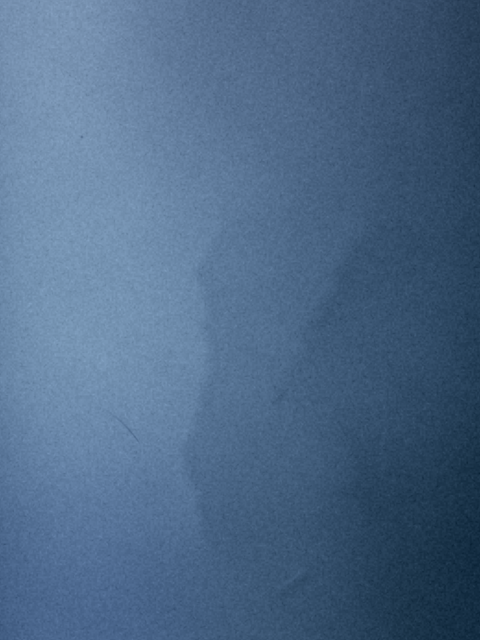
Reproduce this texture procedurally as a Shadertoy shader.

```glsl
#define SHADE vec3(0.11, 0.21, 0.295)
#define LIGHT vec3(0.47, 0.59, 0.71)
#define RIDGE_DEPTH 0.10
#define CREASE_DEPTH 0.12
#define FLECK_CELLS 110.0
#define FLECK_DEPTH 0.20
#define GRAIN_CELLS 260.0
#define GRAIN_DEPTH 0.13
#define WRINKLE 0.006

vec2 hash2(vec2 p) {
    vec3 q = fract(p.xyx * vec3(0.1031, 0.1030, 0.0973));
    q += dot(q, q.yzx + 33.33);
    return fract((q.xx + q.yz) * q.zy);
}

float bump(float x, float center, float width) {
    float d = (x - center) / width;
    return exp(-d * d);
}

// One inside the interval, with soft ends
float window(float x, float lo, float hi, float soft) {
    return smoothstep(lo - soft, lo + soft, x) * (1.0 - smoothstep(hi - soft, hi + soft, x));
}

float segment(vec2 p, vec2 a, vec2 b) {
    vec2 d = b - a;
    return length(p - a - d * clamp(dot(p - a, d) / dot(d, d), 0.0, 1.0));
}

// Short, randomly turned paper fibres: some dark, some light
float flecks(vec2 p) {
    vec2 cell = floor(p), f = fract(p);
    float sum = 0.0;
    for (int j = -1; j <= 1; j++) {
        for (int i = -1; i <= 1; i++) {
            vec2 o = vec2(i, j);
            vec2 h = hash2(cell + o), k = hash2(cell + o + 71.7);
            vec2 d = f - o - h;
            float a = 6.2832 * k.x;
            d = mat2(cos(a), -sin(a), sin(a), cos(a)) * d;
            sum += (k.y - 0.53) * exp(-dot(d * d, vec2(8.0, 30.0)));
        }
    }
    return sum;
}

float grain(vec2 p) {
    vec2 c = floor(p), f = smoothstep(0.0, 1.0, fract(p));
    float low = mix(hash2(c).x, hash2(c + vec2(1, 0)).x, f.x);
    float high = mix(hash2(c + vec2(0, 1)).x, hash2(c + 1.0).x, f.x);
    return mix(low, high, f.y) - 0.5;
}

// Broad light falling from the left
float lighting(vec2 uv) {
    float t = mix(1.01, 0.17, smoothstep(0.10, 1.06, uv.x));
    t -= 0.24 * exp(-uv.x / 0.07) * (1.0 - 0.6 * uv.y);
    t -= 0.18 * bump(uv.x, 0.40, 0.20) * smoothstep(0.6, 1.0, uv.y);
    t -= 0.08 * smoothstep(0.88, 1.02, uv.x);
    t *= mix(0.52, 1.0, smoothstep(0.0, 0.5, uv.y));
    return t - 0.15 * smoothstep(0.6, 0.92, uv.x) * (1.0 - smoothstep(0.1, 0.5, uv.y));
}

// Folds, each bright on its left and dark on its right
float folds(vec2 uv) {
    float y = uv.y;
    float wobble = WRINKLE * (sin(y * 61.0) + 0.6 * sin(y * 137.0 + 1.3));

    // Central ridge
    float ridgeX = 0.428 + 0.05 * smoothstep(0.57, 0.72, y)
        - 0.022 * bump(y, 0.565, 0.03) - 0.045 * bump(y, 0.285, 0.08) + wobble;
    float d = uv.x - ridgeX;
    float side = smoothstep(-0.014, 0.018, d);
    float t = window(y, 0.16, 0.64, 0.08)
        * RIDGE_DEPTH * (0.4 * (1.0 - side) * exp(d / 0.06) - side * exp(-max(d, 0.0) / 0.14));

    // Diagonal crease
    d = uv.x - 0.56 - 0.68 * (y - 0.36) - 1.5 * wobble;
    side = smoothstep(-0.03, 0.03, d);
    t += window(y, 0.42, 0.64, 0.09)
        * CREASE_DEPTH * (0.3 * (1.0 - side) * exp(d / 0.08) - side * exp(-max(d, 0.0) / 0.07));

    // Lower hollow and the faint vertical rim beside it
    d = uv.x - 0.71 - 0.4 * (0.32 - y) + 2.0 * wobble;
    side = smoothstep(-0.03, 0.03, d);
    t -= 0.07 * side * exp(-max(d, 0.0) / 0.06) * window(y, 0.18, 0.33, 0.06);
    t += 0.03 * bump(uv.x, 0.798 + wobble * 0.5, 0.006) * window(y, 0.25, 0.42, 0.04);
    return t;
}

// Scratch, pits and a small raised nick
float marks(vec2 uv) {
    vec2 p = uv * vec2(0.75, 1.0);
    float arc = 0.362 - 0.30 * (uv.x - 0.21) - 4.6 * pow(uv.x - 0.21, 2.0);
    float t = -0.22 * bump(uv.y, arc, 0.0025)
        * smoothstep(0.20, 0.28, uv.x) * (1.0 - smoothstep(0.286, 0.294, uv.x));
    t -= 0.40 * bump(length(p - vec2(0.128, 0.786)), 0.0, 0.0022);
    t -= 0.08 * bump(segment(p, vec2(0.430, 0.371), vec2(0.442, 0.384)), 0.0, 0.006);
    vec2 a = vec2(0.437, 0.081), b = vec2(0.474, 0.107);
    t += 0.08 * bump(segment(p, a, b), 0.0, 0.004);
    return t - 0.06 * bump(segment(p, a - vec2(-0.005, 0.009), b - vec2(-0.005, 0.009)), 0.0, 0.009);
}

void mainImage(out vec4 fragColor, in vec2 fragCoord) {
    vec2 uv = fragCoord / iResolution.xy;
    vec2 p = uv * vec2(0.75, 1.0) / 0.75;

    float tone = lighting(uv) + folds(uv) + marks(uv);
    tone += 0.015 * sin(p.x * 19.0 + 2.0 * sin(p.y * 11.0)) * sin(p.y * 17.0 + p.x * 8.0);
    float body = clamp(tone, 0.0, 1.0);
    tone += FLECK_DEPTH * flecks(p * FLECK_CELLS) + GRAIN_DEPTH * grain(p * GRAIN_CELLS);

    // Bluer midtones and lower left, slightly warmer at the top
    vec3 color = mix(SHADE, LIGHT, tone);
    color.b += 0.08 * body * (1.0 - body);
    color.b += 0.03 * (1.0 - smoothstep(0.0, 0.5, uv.y)) * (1.0 - smoothstep(0.2, 0.6, uv.x));
    color.r += 0.015 * smoothstep(0.5, 1.0, uv.y);
    fragColor = vec4(clamp(color, 0.0, 1.0), 1.0);
}
```
